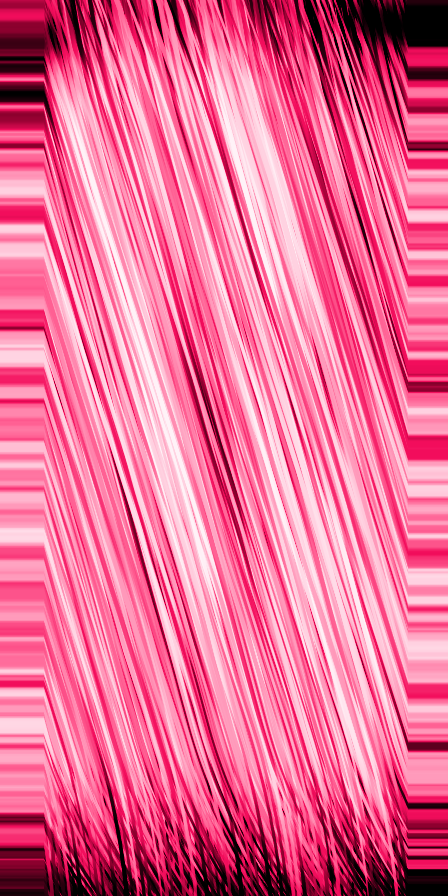
A WebGL 2 fragment shader for this background:

```glsl
#version 300 es
precision highp float;
// Slanted pink fibres between two side strips of level bars.
// Layers of tapered hairs each pick one tone from a soft light field;
// the strips repeat the tones found along the panel's edges.
uniform vec2 u_resolution;
out vec4 outColor;

float hash(vec2 p) {
  vec3 q = fract(p.xyx * 0.1031);
  q += dot(q, q.yzx + 33.33);
  return fract((q.x + q.y) * q.z);
}

float noise(float x, float seed) {
  float f = fract(x);
  float cell = floor(x);
  return mix(hash(vec2(cell, seed)), hash(vec2(cell + 1.0, seed)), f * f * (3.0 - 2.0 * f));
}

float bump(vec2 p, vec2 centre, vec2 size) {
  vec2 d = (p - centre) / size;
  return exp(-dot(d, d));
}

// Broad bands of light; lane is the fibre's x at mid height
float lightField(float lane, float y) {
  vec2 q = vec2(lane, y);
  float tone = 0.59 + 0.08 * (noise(lane * 13.0, 5.0) - 0.5);
  tone += 0.15 * bump(q, vec2(0.34, 1.20), vec2(0.13, 0.65));
  tone += 0.14 * bump(q, vec2(0.72, 1.50), vec2(0.09, 0.40));
  tone += 0.12 * bump(q, vec2(0.62, 0.75), vec2(0.12, 0.40));
  tone -= 0.28 * bump(q, vec2(0.485, 1.03), vec2(0.035, 0.28));
  tone -= 0.12 * bump(q, vec2(0.91, 1.38), vec2(0.05, 0.25));
  return tone - 0.10 * smoothstep(0.95, 1.10, lane);
}

// Darkness gathering at the two ends and along the outer edges
float endShade(vec2 p) {
  float side = smoothstep(0.25, 0.08, p.x) + smoothstep(0.62, 0.88, p.x);
  float top = 1.0 - smoothstep(0.0, 0.22 + 0.22 * side, 2.0 - p.y);
  float bottom = 1.0 - smoothstep(0.0, 0.34, p.y);
  float edge = bump(p, vec2(0.93, 0.30), vec2(0.06, 0.18));
  return (0.30 + 0.13 * side) * top + 0.42 * bottom + 0.14 * edge;
}

float cornerShade(vec2 p) {
  return 0.50 * bump(p, vec2(0.07, 1.90), vec2(0.07, 0.06))
       + 0.55 * bump(p, vec2(0.95, 1.93 - 0.2 * (p.x - 0.95)), vec2(0.18, 0.045));
}

vec3 palette(float t) {
  vec3 c = mix(vec3(0.0), vec3(0.15, 0.0, 0.05), smoothstep(-0.08, 0.04, t));
  c = mix(c, vec3(0.55, 0.0, 0.18), smoothstep(0.04, 0.18, t));
  c = mix(c, vec3(0.95, 0.05, 0.36), smoothstep(0.18, 0.33, t));
  c = mix(c, vec3(1.0, 0.38, 0.58), smoothstep(0.33, 0.52, t));
  c = mix(c, vec3(1.0, 0.60, 0.73), smoothstep(0.52, 0.67, t));
  c = mix(c, vec3(1.0, 0.82, 0.88), smoothstep(0.67, 0.84, t));
  return mix(c, vec3(1.0, 0.95, 0.97), smoothstep(0.84, 1.02, t));
}

void main() {
  // x spans 0..1 and y spans 0..2; clamping x makes the side strips
  vec2 p = gl_FragCoord.xy / u_resolution * vec2(1.0, 2.0);
  p.x = clamp(p.x, 0.098, 0.911);
  float pixel = 1.0 / u_resolution.x;

  float rise = p.y - 1.0;
  float lane = p.x + 0.3 * rise;
  float tone = lightField(lane, p.y) - endShade(p) + 0.3 * (noise(lane * 70.0, 2.0) - 0.5);

  // Hairs, from wide to fine, fanning out towards the ends
  float lowEnd = max(0.0, 0.38 - p.y);
  float highEnd = max(0.0, p.y - 1.7);
  for (int i = 0; i < 28; i++) {
    float layer = float(i);
    float tilt = hash(vec2(layer, 3.0)) - 0.5;
    float shift = hash(vec2(layer, 11.0));
    float density = mix(28.0, 78.0, layer / 27.0);
    float bend = rise * (0.3 + 0.09 * tilt) + tilt * (1.6 * lowEnd * lowEnd + 0.6 * highEnd * highEnd);
    float u = (p.x + bend + shift) * density;
    float cell = floor(u);
    float r = hash(vec2(cell, layer * 7.0 + 1.0));
    float r2 = hash(vec2(cell, layer * 7.0 + 4.0));

    // Tapered length and width
    float along = fract(p.y * mix(0.4, 1.1, shift) + r2);
    float taper = smoothstep(0.0, 0.2, along) * (1.0 - smoothstep(0.65, 1.0, along));
    float halfWidth = 0.45 * taper * mix(0.35, 1.0, r2);
    float soft = 0.06 + 0.4 * density * pixel;
    float cover = 1.0 - smoothstep(halfWidth - soft, halfWidth + soft, abs(fract(u) - 0.5));

    float hairLane = (cell + 0.5) / density - shift;
    float hairTone = lightField(hairLane, p.y) + 0.76 * (r - 0.5);
    hairTone -= 0.15 * step(r, 0.05) + endShade(p) * mix(0.65, 1.25, r2);
    tone = mix(tone, hairTone, 0.82 * cover * taper);
  }

  tone -= cornerShade(p) + 0.14 * (1.0 - smoothstep(0.0, 0.09, p.y));
  outColor = vec4(palette(tone), 1.0);
}
```
